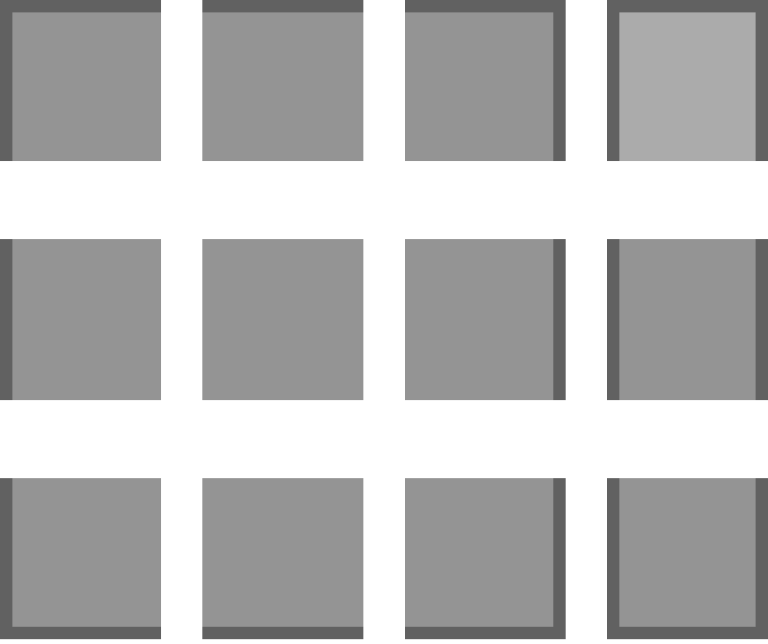
Reproduce this pattern procedurally as a Shadertoy shader.

```glsl
// Coverage of an axis-aligned box, softened over one pixel
float boxCoverage(vec2 p, vec2 lo, vec2 hi, float pixel) {
    vec2 inside = min(p - lo, hi - p) / pixel + 0.5;
    vec2 cover = clamp(inside, 0.0, 1.0);
    return cover.x * cover.y;
}

void mainImage(out vec4 fragColor, in vec2 fragCoord) {
    // The canvas is 62 units wide; y runs down from the top edge
    float pixel = 62.0 / iResolution.x;
    vec2 p = vec2(fragCoord.x, iResolution.y - fragCoord.y) * pixel;

    // Grid of 4 by 3 square tiles
    vec2 pitch = vec2(49.0 / 3.0, 19.3);
    vec2 cell = clamp(floor(p / pitch), vec2(0.0), vec2(3.0, 2.0));
    vec2 local = p - cell * pitch;
    float tileSize = 13.0;

    // Columns 0-2 share one outer frame; column 3 is framed by itself
    bool leftEdge = cell.x == 0.0 || cell.x == 3.0;
    bool rightEdge = cell.x >= 2.0;
    bool topEdge = cell.y == 0.0;
    bool bottomEdge = cell.y == 2.0;

    // Inset framed sides by the border width, overshoot open sides
    vec2 lo = vec2(leftEdge ? 1.0 : -1.0, topEdge ? 1.0 : -1.0);
    vec2 hi = tileSize - vec2(rightEdge ? 1.0 : -1.0, bottomEdge ? 1.0 : -1.0);

    // The top right tile is lighter
    bool highlighted = cell == vec2(3.0, 0.0);
    vec3 face = vec3(highlighted ? 0.67 : 0.58);
    vec3 border = vec3(0.38);

    vec3 tile = mix(border, face, boxCoverage(local, lo, hi, pixel));
    float tileMask = boxCoverage(local, vec2(0.0), vec2(tileSize), pixel);
    fragColor = vec4(mix(vec3(1.0), tile, tileMask), 1.0);
}
```
